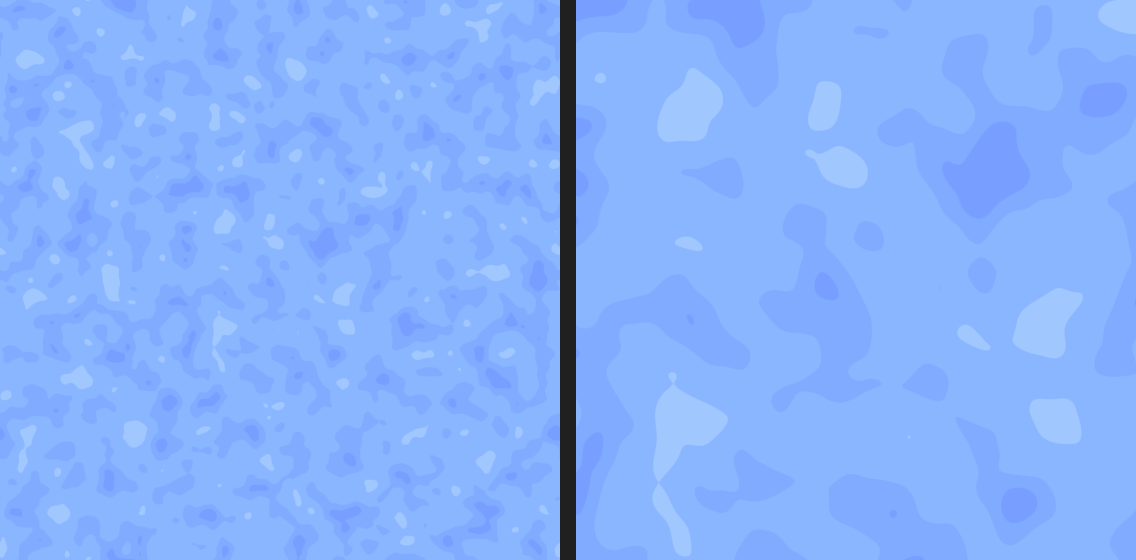
Left, the full canvas; right, a detail of the centre.
Write a Shadertoy shader that draws this texture.

```glsl
// Tileable pale blue mottling: wrapped gradient noise cut into four flat tones.

const vec3 DEEP_BLUE  = vec3(0.47, 0.62, 1.00);
const vec3 SHADE_BLUE = vec3(0.50, 0.67, 1.00);
const vec3 BASE_BLUE  = vec3(0.54, 0.71, 1.00);
const vec3 LIGHT_BLUE = vec3(0.63, 0.78, 1.00);

// Tone borders, in standard deviations of the noise
const float DEEP_LEVEL  = -1.88;
const float SHADE_LEVEL = -0.50;
const float LIGHT_LEVEL = 1.76;

// Whole cells per canvas and strength of each noise layer
const int LAYERS = 3;
const float CELLS[LAYERS] = float[](11.0, 21.0, 39.0);
const float WEIGHTS[LAYERS] = float[](0.6, 1.0, 0.42);
const float NOISE_DEVIATION = 0.2156;
const float TAU = 6.2831853;

// Integer hash of a cell, from 0 to 1
float hash(uvec3 v) {
    uint h = v.x * 1597334673u ^ v.y * 3812015801u ^ v.z * 2798796415u;
    h = (h ^ (h >> 16)) * 2246822519u;
    h = (h ^ (h >> 13)) * 3266489917u;
    h ^= h >> 16;
    return float(h >> 8) / 16777216.0;
}

// Slope of one lattice corner, dotted with the offset from it
float cornerSlope(vec2 cell, vec2 offset, float period, int layer) {
    vec2 wrapped = mod(cell, period);
    float angle = TAU * hash(uvec3(uvec2(wrapped + 0.5), uint(layer + 1)));
    return dot(vec2(cos(angle), sin(angle)), offset);
}

// Gradient noise that repeats after a whole number of cells
float wrappedNoise(vec2 p, float period, int layer) {
    vec2 cell = floor(p);
    vec2 f = p - cell;
    vec2 blend = f * f * f * (f * (f * 6.0 - 15.0) + 10.0);
    vec2 e = vec2(1.0, 0.0);
    float low = mix(cornerSlope(cell, f, period, layer),
                    cornerSlope(cell + e.xy, f - e.xy, period, layer), blend.x);
    float high = mix(cornerSlope(cell + e.yx, f - e.yx, period, layer),
                     cornerSlope(cell + e.xx, f - e.xx, period, layer), blend.x);
    return mix(low, high, blend.y);
}

// Sum of the layers, scaled to unit deviation
float mottle(vec2 uv) {
    float sum = 0.0;
    float power = 0.0;
    for (int i = 0; i < LAYERS; i++) {
        vec2 shift = vec2(0.37, 0.71) * float(i);
        sum += WEIGHTS[i] * wrappedNoise(uv * CELLS[i] + shift, CELLS[i], i);
        power += WEIGHTS[i] * WEIGHTS[i];
    }
    return sum / (NOISE_DEVIATION * sqrt(power));
}

void mainImage(out vec4 fragColor, in vec2 fragCoord) {
    float height = mottle(fragCoord / iResolution.xy);
    float edge = max(0.75 * fwidth(height), 0.0001);

    // Flat tones from deepest to lightest
    vec3 color = mix(DEEP_BLUE, SHADE_BLUE, smoothstep(-edge, edge, height - DEEP_LEVEL));
    color = mix(color, BASE_BLUE, smoothstep(-edge, edge, height - SHADE_LEVEL));
    color = mix(color, LIGHT_BLUE, smoothstep(-edge, edge, height - LIGHT_LEVEL));
    fragColor = vec4(color, 1.0);
}
```
